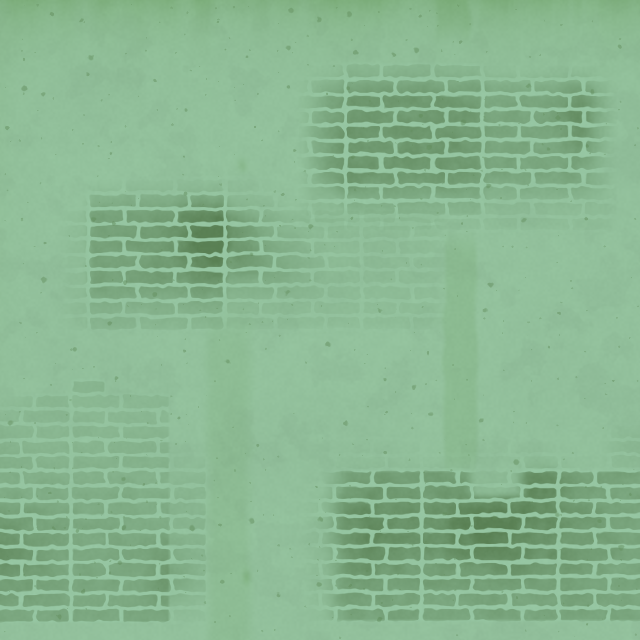
Reproduce this texture procedurally as a Shadertoy shader.

```glsl
#define PLASTER vec3(0.575, 0.755, 0.612)
#define MORTAR_TINT vec3(0.590, 0.780, 0.640)
#define BRICK_DARK vec3(0.340, 0.490, 0.315)
#define MOSS vec3(0.440, 0.640, 0.410)
#define BAY 0.2139
#define COURSE 0.0239
#define JOINT 0.0029
#define CORNER 0.0035
#define WOBBLE 0.0042
#define SPECKLE 0.45

float hash(vec2 p) {
    vec3 h = fract(p.xyx * 0.1031);
    h += dot(h, h.yzx + 33.33);
    return fract((h.x + h.y) * h.z);
}

float noise(vec2 p) {
    vec2 i = floor(p), f = fract(p);
    f = f * f * (3.0 - 2.0 * f);
    return mix(mix(hash(i), hash(i + vec2(1, 0)), f.x),
               mix(hash(i + vec2(0, 1)), hash(i + vec2(1, 1)), f.x), f.y);
}

float fbm(vec2 p) {
    float sum = 0.0, gain = 0.5;
    for (int i = 0; i < 5; i++) {
        sum += gain * noise(p);
        p = mat2(1.6, 1.2, -1.2, 1.6) * p + 17.0;
        gain *= 0.5;
    }
    return sum;
}

float softBox(vec2 p, vec2 lo, vec2 hi, vec2 feather) {
    vec2 m = smoothstep(lo - feather, lo + feather, p)
           * (1.0 - smoothstep(hi - feather, hi + feather, p));
    return m.x * m.y;
}

float glow(vec2 p, vec2 center, vec2 radius) {
    vec2 d = (p - center) / radius;
    return exp(-dot(d, d));
}

// Each bay has three bricks; the joints shift on alternate courses
float bricks(vec2 p, vec2 origin, float shift) {
    p += WOBBLE * (vec2(noise(p * 110.0), noise(p * 110.0 + 40.0)) - 0.5);
    p.y += 0.0024 * (noise(p * vec2(25.0, 50.0)) - 0.5);
    vec2 grid = (p - origin) / vec2(BAY, COURSE);
    float odd = mod(floor(grid.y) + shift, 2.0);
    vec2 joints = mix(vec2(0.262, 0.640), vec2(0.366, 0.738), odd);
    vec2 cell = fract(grid);
    float left = cell.x < joints.x ? 0.0 : cell.x < joints.y ? joints.x : joints.y;
    float right = cell.x < joints.x ? joints.x : cell.x < joints.y ? joints.y : 1.0;
    vec2 halfSize = 0.5 * vec2((right - left) * BAY, COURSE) - JOINT;
    vec2 offset = (cell - vec2(0.5 * (left + right), 0.5)) * vec2(BAY, COURSE);
    vec2 d = abs(offset) - halfSize + CORNER;
    float dist = length(max(d, 0.0)) + min(max(d.x, d.y), 0.0) - CORNER;
    float aa = max(0.8 / iResolution.y, 0.0007);
    return 1.0 - smoothstep(-aa, aa, dist);
}

void layBricks(inout vec3 color, vec2 p, vec2 origin, float shift, float depth) {
    float wear = 0.78 + 0.45 * fbm(p * 45.0);
    color = mix(color, MORTAR_TINT, clamp(depth * 2.0, 0.0, 0.85));
    color = mix(color, BRICK_DARK, bricks(p, origin, shift) * clamp(depth * wear, 0.0, 0.95));
}

// Sparse dark pits in the plaster
float pits(vec2 p, float scale) {
    vec2 id = floor(p * scale);
    vec2 center = 0.2 + 0.6 * vec2(hash(id + 3.7), hash(id + 9.1));
    float radius = mix(0.04, 0.11, hash(id + 21.0));
    float dist = length(fract(p * scale) - center) + 0.06 * (noise(p * scale * 14.0) - 0.5);
    return step(0.72, hash(id)) * (1.0 - smoothstep(radius * 0.4, radius, dist));
}

void mainImage(out vec4 fragColor, in vec2 fragCoord) {
    // Vertical axis runs down from the top edge
    vec2 p = fragCoord / iResolution.xy;
    p.y = 1.0 - p.y;

    // Plaster mottling, columns and stains
    float mottle = fbm(p * 7.0);
    vec3 color = PLASTER * (1.0 + 0.035 * (mottle - 0.5) + 0.025 * (fbm(p * 60.0) - 0.5));
    float blotch = smoothstep(0.52, 0.62, fbm(p * 24.0 + 5.0));
    color *= 1.0 - 0.018 * blotch;
    vec2 ragged = p + 0.008 * (vec2(noise(p * 30.0), noise(p * 30.0 + 8.0)) - 0.5);
    float stain = 0.22 * softBox(ragged, vec2(0.694, 0.375), vec2(0.745, 0.73), vec2(0.005, 0.025));
    stain += 0.16 * softBox(ragged, vec2(0.325, 0.50), vec2(0.39, 1.1), vec2(0.012, 0.06));
    stain += 0.20 * softBox(ragged, vec2(0.682, -0.1), vec2(0.733, 0.055), vec2(0.006, 0.02));
    float streak = 0.5 + fbm(p * vec2(38.0, 6.0));
    stain += streak * (0.42 * exp(-p.y * 28.0) + 0.10 * exp(-p.y * 9.0));
    stain += 0.10 * exp(-p.x * 28.0) * (1.0 - p.y);
    stain += 0.35 * glow(ragged, vec2(0.385, 0.901), vec2(0.006, 0.012));
    stain += 0.28 * glow(ragged, vec2(0.378, 0.258), vec2(0.008, 0.009));
    color = mix(color, MOSS, clamp(stain, 0.0, 0.8));

    // Upper right brickwork
    float depth = 0.36 * softBox(p, vec2(0.503, 0.130), vec2(0.930, 0.300), vec2(0.035, 0.035));
    depth += 0.17 * softBox(p, vec2(0.535, 0.099), vec2(0.753, 0.335), vec2(0.015, 0.004));
    depth += 0.09 * softBox(p, vec2(0.475, 0.125), vec2(0.955, 0.360), vec2(0.018, 0.012));
    depth += 0.28 * glow(p, vec2(0.905, 0.180), vec2(0.035, 0.05));
    depth += 0.16 * glow(p, vec2(0.515, 0.220), vec2(0.035, 0.08));
    layBricks(color, p, vec2(0.540, 0.099), 0.0, depth);

    // Middle left brickwork
    depth = 0.28 * softBox(p, vec2(0.138, 0.304), vec2(0.352, 0.465), vec2(0.012, 0.035));
    depth += 0.10 * softBox(p, vec2(0.105, 0.330), vec2(0.690, 0.513), vec2(0.025, 0.015));
    depth += 0.12 * softBox(p, vec2(0.138, 0.303), vec2(0.352, 0.515), vec2(0.005, 0.003));
    depth += 0.55 * glow(p, vec2(0.345, 0.370), vec2(0.075, 0.055));
    depth += 0.24 * glow(p, vec2(0.405, 0.420), vec2(0.085, 0.045));
    layBricks(color, p, vec2(0.1375, 0.302), 1.0, depth);

    // Lower left brickwork, deeper toward the floor
    float fall = smoothstep(0.60, 0.87, p.y);
    depth = (0.14 + 0.27 * fall) * softBox(p, vec2(-0.1, 0.615), vec2(0.264, 0.972), vec2(0.003));
    depth *= smoothstep(0.0, 0.08, p.x + (p.y - 0.615) * 1.2);
    depth += 0.20 * softBox(p, vec2(0.111, 0.592), vec2(0.164, 0.615), vec2(0.003));
    depth += 0.20 * softBox(p, vec2(0.264, 0.735), vec2(0.322, 0.943), vec2(0.003, 0.05));
    depth += 0.28 * glow(p, vec2(0.01, 0.860), vec2(0.07, 0.07));
    depth += 0.20 * glow(p, vec2(0.265, 0.895), vec2(0.035, 0.05));
    layBricks(color, p, vec2(0.1107, 0.5915), 0.0, depth);

    // Lower right brickwork
    depth = 0.44 * softBox(p, vec2(0.525, 0.736), vec2(1.1, 0.970), vec2(0.025, 0.004));
    depth += 0.08 * softBox(p, vec2(0.485, 0.775), vec2(0.54, 0.970), vec2(0.020, 0.01));
    depth += 0.13 * softBox(p, vec2(0.955, 0.675), vec2(1.1, 0.738), vec2(0.020, 0.025));
    depth += 0.30 * glow(p, vec2(0.575, 0.835), vec2(0.055, 0.09));
    depth += 0.48 * glow(p, vec2(0.775, 0.825), vec2(0.13, 0.075));
    depth += 0.32 * glow(p, vec2(0.850, 0.755), vec2(0.035, 0.03));
    depth *= 1.0 - 0.8 * softBox(ragged, vec2(0.735, 0.72), vec2(0.815, 0.776), vec2(0.014, 0.008));
    layBricks(color, p, vec2(0.659, 0.734), 0.0, depth);

    // Pits and fine grain
    color = mix(color, MOSS * 0.85, SPECKLE * max(pits(p, 19.0), 0.7 * pits(p + 0.37, 43.0)));
    color += 0.012 * (noise(p * 260.0) - 0.5);
    fragColor = vec4(color, 1.0);
}
```
